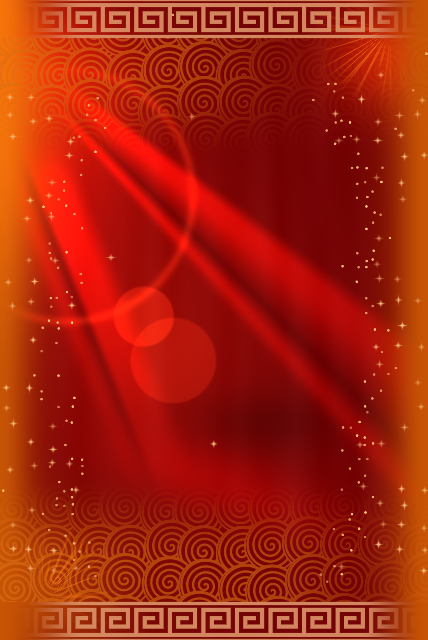
Reproduce this background procedurally as a WebGL 1 fragment shader.

```glsl
precision highp float;
// Festive red backdrop: slanted beams and lens discs on dark red, orange
// sides, gold spiral clouds, key friezes and sparkles, layered back to front
// in units of the canvas width (1 x 1.5).
uniform vec2 u_resolution;

const vec3 DEEP_RED = vec3(0.45, 0.012, 0.02);
const vec3 BEAM = vec3(0.43, 0.03, 0.01);
const vec3 FLAME = vec3(0.96, 0.17, 0.03);
const vec3 AMBER = vec3(0.78, 0.33, 0.02);
const vec3 ORANGE = vec3(0.96, 0.45, 0.04);
const vec3 GOLD = vec3(0.86, 0.43, 0.07);
const vec3 CREAM = vec3(0.87, 0.58, 0.41);

vec2 hash2(vec2 p) {
  vec2 q = vec2(dot(p, vec2(127.1, 311.7)), dot(p, vec2(269.5, 183.3)));
  return fract(sin(q) * 43758.5);
}

float grad(vec2 i, vec2 f, vec2 c) { return dot(hash2(i + c) * 2.0 - 1.0, f - c); }

float noise(vec2 p) {
  vec2 i = floor(p), f = fract(p), u = f * f * (3.0 - 2.0 * f);
  return mix(mix(grad(i, f, vec2(0, 0)), grad(i, f, vec2(1, 0)), u.x),
             mix(grad(i, f, vec2(0, 1)), grad(i, f, vec2(1, 1)), u.x), u.y);
}

float bell(float x, float w) { return exp(-x * x / (w * w)); }

float glow(vec2 p, vec2 center, vec2 size) { return bell(length((p - center) / size), 1.0); }

float disc(vec2 p, vec2 center, float r) {
  return 1.0 - smoothstep(r - 0.004, r + 0.004, length(p - center));
}

// Beams fanning from a source beyond the upper left corner
float fanBeams(vec2 d) {
  float a = atan(-d.y, d.x), r = length(d);
  float b = smoothstep(0.63, 0.675, a) * (1.0 - smoothstep(0.69, 0.785, a));
  b += 0.75 * bell(a - 0.822, 0.02) - 0.2 * bell(a - 0.783, 0.012);
  return b * smoothstep(0.28, 0.5, r) * mix(1.0, 0.5, smoothstep(0.5, 1.4, r));
}

// Steep parallel beams split by a dark slit
float steepBeams(vec2 p) {
  float d = p.x - 0.068 - 0.405 * (1.07 - p.y);
  float b = smoothstep(0.0, 0.025, d) * (1.0 - smoothstep(0.07, 0.135, d));
  b += 0.6 * bell(d + 0.034, 0.024) - 0.3 * bell(d, 0.012);
  return b * smoothstep(0.25, 0.95, p.y) * (1.0 - smoothstep(1.05, 1.2, p.y));
}

// Overlapping spiral medallions; lower rows cover upper ones
float spirals(vec2 p, float cell, float px) {
  vec2 g = p / cell;
  float aa = px / cell, ink = 0.0;
  for (int j = 0; j < 3; j++) {
    for (int i = 0; i < 3; i++) {
      vec2 id = floor(g) + vec2(float(i) - 1.0, 1.0 - float(j));
      vec2 d = g - id - 0.5 - 0.35 * (hash2(id) - 0.5);
      float r = length(d), turn = fract(r / 0.16 + atan(d.y, d.x) / 6.2832);
      float dist = min(abs(turn - 0.5) * 0.16, abs(r - 0.72));
      float stroke = 1.0 - smoothstep(0.018, 0.018 + aa, dist);
      ink = mix(ink, stroke, 1.0 - smoothstep(0.72, 0.72 + aa, r));
    }
  }
  return ink;
}

float bar(vec2 g, vec2 lo, vec2 hi) {
  vec2 d = abs(g - 0.5 * (lo + hi)) - 0.5 * (hi - lo);
  return max(d.x, d.y);
}

// Distance to a repeating key pattern, 8 units wide and 7 high
float keys(vec2 g) {
  g.x = mod(g.x + 0.5, 8.0) - 0.5;
  float d = min(bar(g, vec2(-1, 0), vec2(8, 1)), bar(g, vec2(0, 0), vec2(1, 7)));
  d = min(d, min(bar(g, vec2(0, 6), vec2(7, 7)), bar(g, vec2(6, 2), vec2(7, 7))));
  d = min(d, min(bar(g, vec2(2, 2), vec2(7, 3)), bar(g, vec2(2, 2), vec2(3, 5))));
  return min(d, bar(g, vec2(2, 4), vec2(5, 5)));
}

// Fine streaks spreading around an axis
float streaks(vec2 d, vec2 axis) {
  float r = length(d), a = atan(axis.x * d.y - axis.y * d.x, dot(axis, d));
  float line = 1.0 - smoothstep(0.0, 0.12, abs(noise(vec2(a * 8.0, 3.0 + r * 4.0))));
  return line * bell(a, 0.9) * smoothstep(0.01, 0.05, r) * (1.0 - smoothstep(0.08, 0.2, r));
}

// Power 2 gives dots, below 1 four-pointed stars; ribbon 1 follows a wavy
// column, ribbon 0 fills the margin outside it
float sparkles(vec2 p, float cell, float size, float power, float density, float ribbon) {
  vec2 id = floor(p / cell), mid = (id + 0.5) * cell, rnd = hash2(id + power);
  float t = mid.y - 0.72;
  float off = min(mid.x, 1.0 - mid.x) - 0.13 - 0.23 * t * t - 0.025 * sin(mid.y * 17.0);
  float chance = density * mix(1.0 - smoothstep(-0.03, 0.04, off), bell(off, 0.035), ribbon);
  chance *= smoothstep(0.1, 0.2, mid.y) * (1.0 - smoothstep(1.25, 1.34, mid.y));
  vec2 d = abs(p - (id + 0.3 + 0.4 * hash2(id + 7.3)) * cell) / size;
  float shape = pow(d.x, power) + pow(d.y, power);
  return step(rnd.x, chance) * (1.0 - smoothstep(0.3, 1.2, shape)) * (0.5 + 0.5 * rnd.y);
}

void main() {
  vec2 p = gl_FragCoord.xy / u_resolution * vec2(1.0, 1.5);
  float px = 1.0 / u_resolution.x, edge = min(p.y, 1.5 - p.y);
  // Dark field
  vec3 col = DEEP_RED + 0.04 * noise(p * vec2(18.0, 1.5));
  col += vec3(0.15, 0.035, 0.01) * glow(p, vec2(0.33, 0.72), vec2(0.3, 0.4));
  col += vec3(0.3, 0.03, 0.01) * glow(p, vec2(0.12, 1.15), vec2(0.2, 0.28));
  col.r += 0.16 * glow(p + vec2(0, 0.3 * p.x), vec2(0.53, 0.52), vec2(0.24, 0.08));
  col *= 1.0 - 0.22 * glow(p, vec2(0.62, 0.51), vec2(0.17, 0.07));
  // Beams, ring and discs
  col += BEAM * (fanBeams(p - vec2(-0.123, 1.523)) + 0.75 * steepBeams(p));
  col += vec3(0.2, 0.06, 0.02) * (bell(length(p - vec2(0.156, 1.041)) - 0.295, 0.011)
    + disc(p, vec2(0.336, 0.758), 0.07) + 0.7 * disc(p, vec2(0.405, 0.655), 0.1));
  // Corner flames and orange sides
  col = mix(col, FLAME, 0.85 * glow(p, vec2(0.08, 1.31), vec2(0.2, 0.17)));
  col = mix(col, FLAME, 0.75 * glow(p, vec2(0.93, 1.37), vec2(0.15, 0.12)));
  col = mix(col, AMBER, 0.75 * glow(p, vec2(0.06, 0.1), vec2(0.2, 0.18)));
  float upper = smoothstep(0.6, 1.2, p.y);
  col = mix(col, mix(AMBER, ORANGE, upper), bell(p.x, 0.075 + 0.025 * upper));
  col = mix(col, AMBER, bell(1.0 - p.x, 0.085));
  // Gold spirals and streaks
  float clouds = smoothstep(1.12, 1.33, p.y) * (1.0 - 0.85 * smoothstep(0.4, 0.75, p.x));
  clouds += (1.0 - smoothstep(0.18, 0.38, p.y)) * (1.0 - 0.7 * smoothstep(0.6, 0.95, p.x));
  col = mix(col, GOLD, 0.6 * clouds * step(0.09, edge) * spirals(p, 0.086, px));
  float rays = streaks(p - vec2(0.91, 1.43), vec2(-0.8, -0.6));
  rays += streaks(p - vec2(0.1, 0.1), vec2(0.75, 0.66));
  col = mix(col, GOLD * 1.2, 0.6 * rays);
  // Friezes and rails, dissolving toward the sides
  float frieze = keys(vec2(p.x, edge - 0.007) / 0.0098) * 0.0098;
  frieze = min(frieze, min(abs(edge - 0.0855) - 0.004, edge - 0.003));
  float fade = smoothstep(0.04, 0.2, p.x) * (1.0 - smoothstep(0.84, 0.99, p.x));
  col = mix(col, CREAM, 0.9 * fade * (1.0 - smoothstep(-0.5 * px, 0.5 * px, frieze)));
  // Sparkles
  float shine = sparkles(p, 0.018, 0.0035, 2.0, 0.32, 1.0);
  shine += sparkles(p, 0.048, 0.012, 0.6, 0.5, 0.0);
  gl_FragColor = vec4(mix(col, vec3(1.0, 0.78, 0.5), min(shine, 1.0)), 1.0);
}
```
